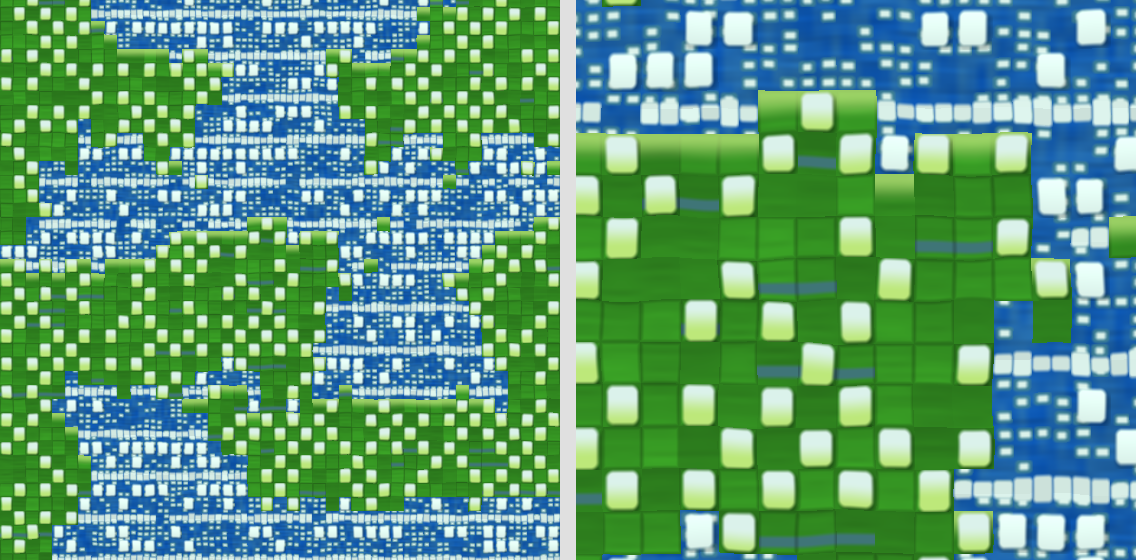
Left, the full canvas; right, a detail of the centre.
This pattern is drawn by a Shadertoy shader. Its source:

```glsl
// Woven cloth: green fields with pale checker stitches between speckled blue bands and peaks.
#define GRID vec2(43.0, 40.0)
#define BAND_ROWS 3.0
#define STITCH_DENSITY 0.62
#define EDGE_WEAR 0.045
#define GREEN vec3(0.20, 0.56, 0.13)
#define LIME vec3(0.74, 0.91, 0.48)
#define BLUE vec3(0.04, 0.33, 0.69)
#define SLATE vec3(0.18, 0.45, 0.66)
#define TEAL vec3(0.29, 0.54, 0.55)
#define WHITE vec3(0.86, 0.95, 0.92)

float hash(vec2 p) {
    return fract(sin(dot(p, vec2(127.1, 311.7))) * 43758.5453);
}

// Smooth value noise
float noise(vec2 p) {
    vec2 i = floor(p), f = fract(p);
    f = f * f * (3.0 - 2.0 * f);
    return mix(mix(hash(i), hash(i + vec2(1, 0)), f.x),
               mix(hash(i + vec2(0, 1)), hash(i + 1.0), f.x), f.y);
}

// Trapezoid, positive inside; each span is (left, right) at its height
float wedge(vec2 p, float top, float bottom, vec2 topSpan, vec2 bottomSpan) {
    vec2 span = mix(topSpan, bottomSpan, clamp((p.y - top) / (bottom - top), 0.0, 1.0));
    return min(min(p.x - span.x, span.y - p.x), min(p.y - top, bottom - p.y));
}

// Coverage of a rounded box centred on the origin
float boxMask(vec2 p, vec2 halfSize, float radius, float soft) {
    vec2 q = abs(p) - halfSize + radius;
    float d = length(max(q, 0.0)) + min(max(q.x, q.y), 0.0) - radius;
    return 1.0 - smoothstep(-soft, soft, d);
}

// Blue motif layout, y downwards; positive inside blue
float blueField(vec2 cell) {
    vec2 p = (cell + vec2(0.5, 0.0)) / GRID;
    float d = wedge(p, -0.1, 0.095, vec2(0.13, 0.86), vec2(0.22, 0.72));
    d = max(d, wedge(p, 0.06, 0.32, vec2(0.44, 0.55), vec2(0.29, 0.68)));
    d = max(d, wedge(p, 0.305, 0.412, vec2(0.08, 1.1), vec2(0.07, 1.1)));
    d = max(d, wedge(p, 0.24, 0.33, vec2(0.16, 0.24), vec2(0.13, 0.31)));
    d = max(d, wedge(p, 0.24, 0.33, vec2(0.72, 0.78), vec2(0.67, 0.82)));
    d = max(d, wedge(p, 0.24, 0.31, vec2(0.88, 0.92), vec2(0.84, 1.10)));
    d = max(d, wedge(p, 0.39, 0.475, vec2(0.06, 0.33), vec2(0.00, 0.28)));
    d = max(d, wedge(p, 0.39, 0.49, vec2(0.62, 0.91), vec2(0.61, 0.80)));
    d = max(d, wedge(p, 0.47, 0.71, vec2(0.62, 0.79), vec2(0.54, 0.90)));
    d = max(d, wedge(p, 0.64, 0.71, vec2(0.36, 0.43), vec2(0.32, 0.52)));
    d = max(d, wedge(p, 0.685, 0.93, vec2(0.09, 0.31), vec2(0.19, 0.49)));
    d = max(d, wedge(p, 0.90, 1.10, vec2(0.13, 1.1), vec2(0.04, 1.1)));
    return d + EDGE_WEAR * (hash(cell + 7.3) - 0.5);
}

// Green cloth with raised, shaded stitches
vec3 greenCloth(vec2 cell, vec2 f, float soft, float underBlue) {
    float tone = hash(cell + 3.1);
    vec3 col = GREEN * (0.86 + 0.24 * tone + 0.10 * f.y);
    col *= 0.94 + 0.10 * noise(vec2(cell.x + f.x, (cell.y + f.y) * 7.0));
    // Stray teal yarn
    float strand = step(0.82, noise(cell * vec2(0.3, 1.0) + 19.0));
    col = mix(col, TEAL * 0.85, strand * boxMask(vec2(0.0, f.y - 0.2), vec2(1.0, 0.13), 0.0, soft));
    // Cell seams and lit upper border
    vec2 edge = abs(f);
    col *= 1.0 - 0.20 * smoothstep(0.40, 0.5, max(edge.x, edge.y)) * step(0.4, tone);
    col = mix(col, LIME, underBlue * 0.75 * smoothstep(0.25, -0.4, f.y));
    // Checker stitches
    float checker = 1.0 - mod(cell.x + cell.y, 2.0);
    float stitch = checker * step(hash(cell + 11.7), STITCH_DENSITY);
    vec2 size = vec2(0.40, 0.43 + 0.06 * tone);
    col *= 1.0 - 0.40 * stitch * boxMask(f - vec2(0.07, 0.09), size, 0.15, 0.12);
    vec3 pale = mix(WHITE, LIME, smoothstep(-0.25, 0.35, f.y + 0.3 * (tone - 0.5)));
    return mix(col, pale, stitch * boxMask(f, size, 0.17, soft));
}

// Blue cloth with threads, specks, squares and beaded lines
vec3 blueCloth(vec2 cell, vec2 f, float soft, float depth) {
    vec2 q = cell + f + 0.5;
    vec3 col = mix(BLUE, SLATE, 0.85 * noise(q * vec2(4.0, 1.6)));
    col *= 0.88 + 0.18 * noise(q * vec2(1.0, 8.0));
    // Fine specks on a denser grid
    vec2 fine = q * vec2(2.0, 2.5), id = floor(fine), g = fract(fine) - 0.5;
    float h = hash(id + 23.0);
    vec2 drift = 0.24 * (vec2(h, hash(id + 31.0)) - 0.5);
    float speck = step(0.45, h);
    col = mix(col, TEAL, 0.7 * speck * boxMask(g - drift, vec2(0.43, 0.38), 0.2, 0.12));
    col = mix(col, WHITE, speck * boxMask(g - drift, vec2(0.13 + 0.18 * h, 0.20), 0.14, soft * 2.2));
    // Large squares in alternating columns
    float row = mod(cell.y, BAND_ROWS);
    float keep = hash(cell + 41.0);
    float square = step(1.5, row) * step(keep, 0.58);
    square = max(square, (1.0 - step(0.5, row)) * step(keep, 0.24));
    col *= 1.0 - 0.3 * square * boxMask(f - vec2(0.06, 0.08), vec2(0.40), 0.15, 0.12);
    col = mix(col, WHITE * (1.04 - 0.12 * f.y), square * boxMask(f, vec2(0.35, 0.41), 0.15, soft));
    // Beaded line across each band
    float line = step(0.5, row) * step(row, 1.5) * step(0.005, depth);
    float bead = 0.17 + 0.16 * hash(vec2(id.x, cell.y));
    float mask = boxMask(vec2(g.x * 0.5, f.y), vec2(0.24, bead), 0.10, soft);
    return mix(col, WHITE * (0.92 + 0.10 * h), line * mask);
}

void mainImage(out vec4 fragColor, in vec2 fragCoord) {
    vec2 uv = fragCoord / iResolution.xy;
    vec2 q = vec2(uv.x, 1.0 - uv.y) * GRID + vec2(0.0, 0.5);
    q += 0.10 * (vec2(noise(q * 0.9), noise(q * 0.9 + 53.0)) - 0.5);
    vec2 cell = floor(q), f = fract(q) - 0.5;
    float soft = 0.04 + GRID.x / iResolution.x;
    float depth = blueField(cell);
    float underBlue = step(0.0, blueField(cell - vec2(0, 1)));
    vec3 col = depth > 0.0 ? blueCloth(cell, f, soft, depth) : greenCloth(cell, f, soft, underBlue);
    fragColor = vec4(clamp(col, 0.0, 1.0), 1.0);
}
```
